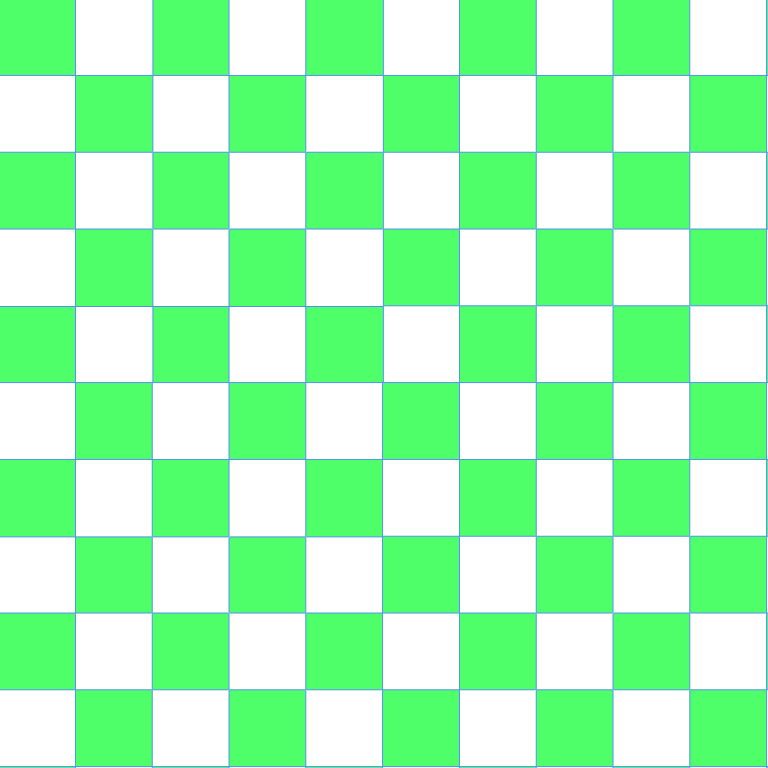
A Shadertoy shader for this pattern:

```glsl
// Green and white checkerboard with thin blue grid lines and slight steps between quadrants.
#define CELLS 10.0
#define LINE_WIDTH 0.0012
#define GRID_SHIFT 0.0018
#define STEP_SIZE 0.0009
#define GREEN vec3(0.31, 1.0, 0.41)
#define WHITE vec3(1.0)
#define BLUE vec3(0.29, 0.53, 0.98)

// Box-filtered coverage of a line at signed distance d
vec2 lineCoverage(vec2 d, vec2 pixel) {
    float width = LINE_WIDTH * CELLS;
    vec2 overlap = 0.5 * (width + pixel) - abs(d);
    return clamp(overlap / pixel, vec2(0.0), min(vec2(1.0), width / pixel));
}

void mainImage(out vec4 fragColor, in vec2 fragCoord) {
    // Grid coordinates counted from the upper left
    vec2 uv = fragCoord / iResolution.xy;
    uv.y = 1.0 - uv.y;
    vec2 pixel = CELLS / iResolution.xy;
    vec2 grid = (uv + GRID_SHIFT) * CELLS;
    vec2 nearest = floor(grid + 0.5);

    // Two lines per axis step sideways in one half of the canvas
    vec2 stepped = 1.0 - step(0.1, abs(abs(nearest - vec2(3.5, 5.5)) - 1.5));
    vec2 firstHalf = 1.0 - step(0.5 * CELLS, grid.yx);
    vec2 d = grid - nearest - stepped * firstHalf * STEP_SIZE * CELLS;

    // Checker sign, smoothed across each cell edge
    vec2 side = clamp(2.0 * d / pixel, -1.0, 1.0);
    float parity = 1.0 - 2.0 * mod(nearest.x + nearest.y, 2.0);
    vec3 color = mix(WHITE, GREEN, 0.5 + 0.5 * parity * side.x * side.y);

    // Grid lines
    vec2 coverage = lineCoverage(d, pixel);
    color = mix(color, BLUE, max(coverage.x, coverage.y));
    fragColor = vec4(color, 1.0);
}
```
